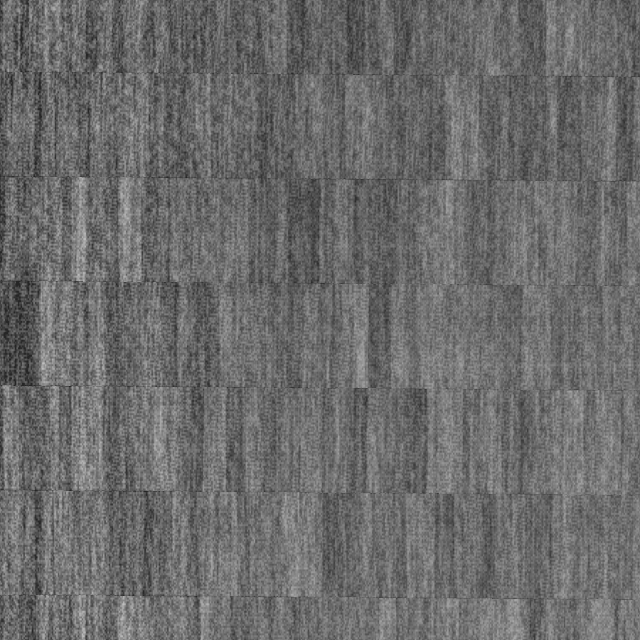
Reproduce this texture procedurally as a three.js fragment shader.

```glsl
// Grey wood mosaic: slightly tilted rows of narrow upright slats with uneven widths.
// Each slat gets a hashed tone; stretched value noise adds streaks and fine grain,
// and a soft gradient fades the contrast from left to right.
varying vec2 vUv;

const float ROW_HEIGHT = 0.1634;
const float TOP_SEAM = 0.888;
const float ROW_TILT = 0.008;
const float SLATS_ACROSS = 42.0;
const float SEAM_WIDTH = 0.001;

float hash(vec2 p) {
  return fract(sin(dot(p, vec2(127.1, 311.7))) * 43758.545);
}

float valueNoise(vec2 p) {
  vec2 cell = floor(p);
  vec2 f = fract(p);
  f = f * f * (3.0 - 2.0 * f);
  float low = mix(hash(cell), hash(cell + vec2(1.0, 0.0)), f.x);
  float high = mix(hash(cell + vec2(0.0, 1.0)), hash(cell + vec2(1.0, 1.0)), f.x);
  return mix(low, high, f.y);
}

// Noise centred on zero
float grain(vec2 p, vec2 frequency, float seed) {
  return valueNoise(p * frequency + seed) - 0.5;
}

// Smooth bar around a centre
float band(float x, float centre, float halfWidth, float blur) {
  return 1.0 - smoothstep(halfWidth - blur, halfWidth + blur, abs(x - centre));
}

// Tone of one slat: partly shared by alternate rows, with a few pale slats
float slatTone(float slat, float row) {
  float shared = hash(vec2(slat, mod(row, 2.0) + 51.0));
  float own = hash(vec2(slat, row + 17.0));
  float pale = step(0.93, hash(vec2(slat + 9.0, row + 83.0)));
  return (shared - 0.5) * 0.07 + (own - 0.5) * 0.12 + pale * 0.05;
}

// Slats with jittered, slightly leaning edges and faint dark joints
float slatLayer(float x, float row, float height) {
  float u = x * SLATS_ACROSS + 0.5 * mod(row, 2.0);
  float k = floor(u + 0.5);
  float jitter = (hash(vec2(k, row + 29.0)) - 0.5) * 0.75;
  float lean = (hash(vec2(k, row + 61.0)) - 0.5) * 0.22 * (height - 0.5);
  float edge = u - k - jitter - lean;
  float tone = mix(slatTone(k - 1.0, row), slatTone(k, row), smoothstep(-0.05, 0.05, edge));
  float joint = band(edge, 0.0, 0.06, 0.05) * hash(vec2(k, row + 7.0));
  return tone - 0.05 * joint;
}

// Long and short streaks plus two scales of fine grain
float woodGrain(vec2 p, float row) {
  float seed = row * 37.0 + 300.0;
  vec2 bent = p + vec2(0.006 * grain(p, vec2(12.0, 9.0), seed), 0.0);
  float streaks = 0.11 * grain(bent, vec2(110.0, 3.0), seed);
  float veins = 0.13 * grain(bent, vec2(250.0, 16.0), seed);
  float fibres = 0.13 * grain(bent, vec2(340.0, 70.0), seed);
  float specks = 0.22 * grain(p, vec2(450.0, 340.0), seed);
  return streaks + veins + fibres + specks;
}

void main() {
  // Rows
  float rowCoord = (vUv.y + ROW_TILT * vUv.x - TOP_SEAM) / ROW_HEIGHT;
  float row = floor(rowCoord);
  float height = fract(rowCoord);

  // Slats and wood
  float detail = slatLayer(vUv.x, row, height) + woodGrain(vUv, row);

  // Pale slats alternating between rows near the left side
  float paleCentre = mix(0.123, 0.075, mod(row, 2.0));
  detail += 0.09 * band(vUv.x, paleCentre, 0.011, 0.0015);

  // Lighting
  float contrast = mix(1.2, 0.83, smoothstep(0.0, 0.6, vUv.x));
  float base = 0.417 + 0.035 * (vUv.x - 0.5) - 0.06 * (vUv.y - 0.5);
  base -= 0.03 * (1.0 - smoothstep(0.0, 0.04, vUv.x));
  float grey = base + detail * contrast;

  // Faint broken seams between rows
  float seamDistance = min(height, 1.0 - height) * ROW_HEIGHT;
  float seam = band(seamDistance, 0.0, SEAM_WIDTH, 0.0008);
  float seamDepth = 0.10 * valueNoise(vec2(vUv.x * 50.0, floor(rowCoord + 0.5)));
  grey -= seam * seamDepth;

  gl_FragColor = vec4(vec3(clamp(grey, 0.15, 0.75)), 1.0);
}
```
